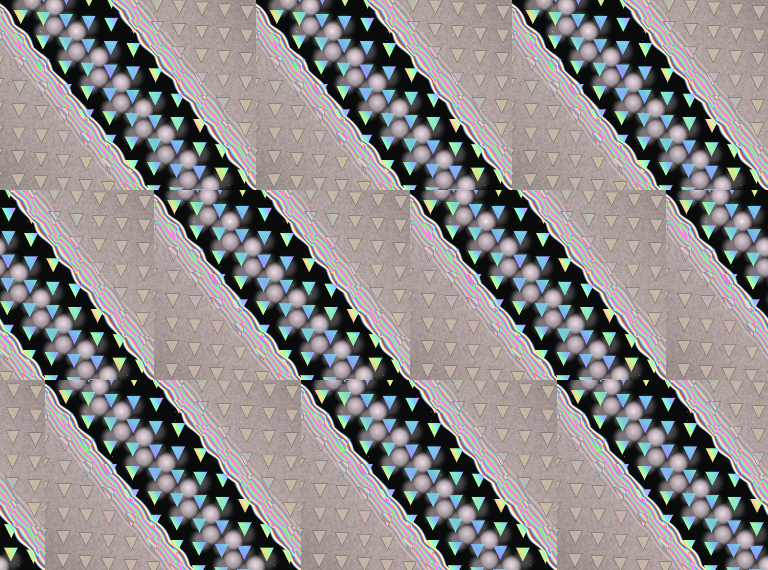
A WebGL 2 fragment shader for this pattern:

```glsl
#version 300 es
precision highp float;

uniform vec2 u_resolution;
out vec4 fragColor;

const float TAU = 6.2831853;

float hash(vec2 p) {
    vec3 q = fract(p.xyx * vec3(0.1031, 0.1030, 0.0973));
    q += dot(q, q.yzx + 33.33);
    return fract((q.x + q.y) * q.z);
}

float noise(vec2 p) {
    vec2 i = floor(p), f = fract(p);
    f = f * f * (3.0 - 2.0 * f);
    return mix(mix(hash(i), hash(i + vec2(1, 0)), f.x),
               mix(hash(i + vec2(0, 1)), hash(i + 1.0), f.x), f.y);
}

// Soft disc: 1 inside, fading out around the given radius
float softDisc(vec2 p, float radius, float blur) {
    return 1.0 - smoothstep(radius - blur, radius + blur, length(p));
}

// Downward triangle, y pointing down
float triangle(vec2 p) {
    return max(-7.0 - p.y, abs(p.x) * 0.894 + (p.y - 7.0) * 0.447);
}

vec3 spectrum(float h) {
    return vec3(0.73, 0.73, 0.77) + vec3(0.27, 0.21, 0.25) * cos(TAU * (h + vec3(0.0, 0.33, 0.67)));
}

// Two staggered strands of blurred beads
float beads(vec2 p) {
    float light = 0.0;
    for (int k = -1; k < 8; k++) {
        vec2 c = vec2(54.0, 6.0) + float(k) * vec2(22.3, 25.6);
        for (int j = 0; j < 2; j++) {
            vec2 q = p - c - vec2(0.0, 20.0 * float(j));
            float sharp = softDisc(q, 9.5, 3.5) * (0.76 + 0.24 * softDisc(q + vec2(0, 1), 4.0, 4.0));
            float ghost = softDisc(q - vec2(12, -6), 9.0, 4.5) * 0.27;
            ghost = max(ghost, softDisc(q + vec2(9, -6), 9.0, 4.5) * 0.5);
            light = max(light, max(sharp * (0.97 - 0.08 * float(j)), ghost));
        }
    }
    return light;
}

void main() {
    // Three by three tiles, every row shifted sideways; y runs down
    vec2 uv = gl_FragCoord.xy / u_resolution;
    vec2 g = vec2(uv.x, 1.0 - uv.y) * 3.0;
    float row = floor(g.y);
    g.x -= 0.6 * row - 0.012 * row * (row - 1.0);
    vec2 p = fract(g) * vec2(256.0, 189.3);
    float aa = 768.0 / u_resolution.x * 0.5;

    // Slightly turned triangle grid
    mat2 grid = mat2(22.6, 1.9, -0.4, 23.3);
    vec2 q = p - vec2(202.0, 9.0);
    vec2 u = inverse(grid) * q;
    vec2 cell = floor(u + 0.5);
    vec2 f = q - grid * cell;
    float tri = triangle(f);
    float inTri = 1.0 - smoothstep(-aa, aa, tri);

    // Signed distance to the diagonal band, with scalloped edges
    float left = -1.0 + 0.81 * p.y - p.x;
    float right = p.x - 108.0 - 0.767 * p.y;
    float d = max(left, right) * 0.79;
    float side = left > right ? 0.5 : 0.0;
    float wave = abs(sin(TAU * 0.5 * (u.y + side + 0.1 * u.x)));
    float edge = d + 3.0 * (wave - 0.5) * exp(-max(d, 0.0) / 14.0) + 0.6 * sin(TAU * u.x);

    // Grainy plate, lighter beside the band
    float grain = noise(p * 0.9) * 0.6 + noise(p * 0.45 + 40.0) * 0.4 - 0.5;
    float glow = exp(-max(d, 0.0) / 25.0);
    vec3 plate = vec3(0.665, 0.615, 0.605) * (1.0 + 0.14 * glow + 0.2 * grain);
    plate *= 1.0 - 0.09 * smoothstep(50.0, 120.0, d);
    float outline = 1.0 - smoothstep(0.0, 0.3 + aa, abs(tri));
    vec3 beige = mix(vec3(0.76, 0.71, 0.65), spectrum(f.x * 0.03 + hash(cell)), 0.5 * glow);
    plate = mix(plate, beige + 0.06 * grain, inTri);
    plate = mix(plate, vec3(0.42, 0.38, 0.37), outline * 0.6);

    // Interference fringes: stark at the edge, pastel further out
    float depth = max(edge, 0.0) + 2.6 * inTri * smoothstep(2.0, 8.0, edge);
    vec3 bands = cos(TAU * depth / 5.6 * vec3(1.0, 1.2, 1.42));
    float amp = mix(0.5, 0.27, smoothstep(1.0, 7.0, edge));
    vec3 fringe = mix(vec3(0.53), vec3(0.76, 0.71, 0.74), smoothstep(0.5, 6.0, edge)) - amp * bands;
    vec3 color = mix(plate, fringe, 1.0 - smoothstep(11.0, 32.0, edge));

    // Dark band with beads and a few specks
    float light = beads(p);
    vec3 band = mix(vec3(0.035, 0.045, 0.045), vec3(0.93, 0.86, 0.90), light);
    vec2 speck = floor(p / 9.0);
    float dust = softDisc(fract(p / 9.0) * 9.0 - 4.5, 0.7, 0.6);
    band += 0.2 * dust * step(0.95, hash(speck + 7.0));
    color = mix(band, color, smoothstep(-aa, aa, edge));

    // Iridescent triangles: blue in the middle, yellow to cyan near the edges
    float rim = smoothstep(-38.0, -8.0, d);
    float hue = mix(0.40, 0.69, rim) + f.x * mix(0.010, -0.036, rim) + f.y * mix(-0.012, 0.022, rim);
    hue += mix(0.1, 0.36, rim) * (hash(cell + 50.0) - 0.5);
    vec3 shine = spectrum(hue) + 0.06 * rim;
    float shown = inTri * (1.0 - smoothstep(0.0, 6.0, edge)) * (1.0 - 0.2 * light);
    color = mix(color, shine, shown);

    fragColor = vec4(clamp(color, 0.0, 1.0), 1.0);
}
```
